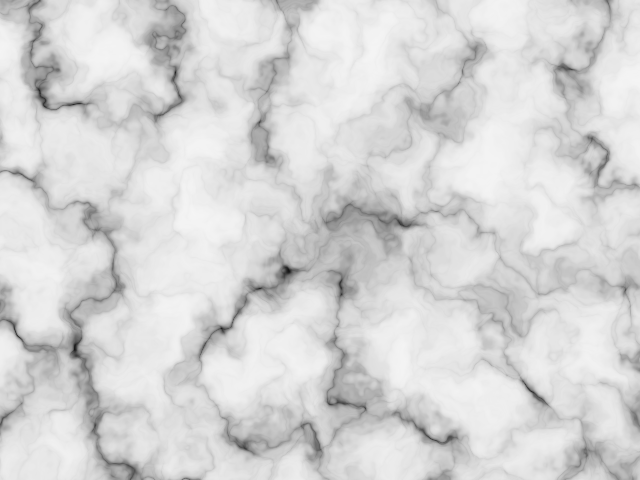
A Shadertoy shader for this texture:

```glsl
const float CELLS_PER_HEIGHT = 3.1;   // lattice cells of the coarsest octave
const int OCTAVES = 6;
const float GAIN = 0.5;
const float NOISE_DEVIATION = 0.216;  // typical size of one noise octave
const float CREASE_SOFTNESS = 0.018;  // doubles with each finer octave
const float VEIN_DEPTH = 1.96;
const float VEIN_FALLOFF = 1.62;
const float DARKEST_GREY = 0.07;
const float CLOUD_GREY = 0.985;
const float WARP_FREQUENCY = 2.7;
const float WARP_AMOUNT = 0.24;
const int WARP_OCTAVES = 4;
const vec2 FIELD_OFFSET = vec2(17.3, 41.7);
const vec2 OCTAVE_SHIFT = vec2(5.37, 9.81);
const vec2 WARP_SHIFT = vec2(31.6, 12.4);
const mat2 OCTAVE_TURN = mat2(0.8, 0.6, -0.6, 0.8);

vec2 hash22(vec2 p) {
    vec3 q = fract(p.xyx * vec3(0.1031, 0.1030, 0.0973));
    q += dot(q, q.yzx + 33.33);
    return fract((q.xx + q.yz) * q.zy);
}

// Dot product of a lattice point's unit gradient with the offset from it
float cornerSlope(vec2 cell, vec2 corner, vec2 local) {
    vec2 gradient = normalize(hash22(cell + corner) - 0.5 + 1e-5);
    return dot(gradient, local - corner);
}

float gradientNoise(vec2 p) {
    vec2 cell = floor(p);
    vec2 local = p - cell;
    vec2 fade = local * local * local * (local * (local * 6.0 - 15.0) + 10.0);
    float low = mix(cornerSlope(cell, vec2(0, 0), local),
                    cornerSlope(cell, vec2(1, 0), local), fade.x);
    float high = mix(cornerSlope(cell, vec2(0, 1), local),
                     cornerSlope(cell, vec2(1, 1), local), fade.x);
    return mix(low, high, fade.y);
}

// Fractal displacement that makes the veins wander
vec2 wander(vec2 p) {
    vec2 total = vec2(0.0);
    float amplitude = WARP_AMOUNT;
    p *= WARP_FREQUENCY;
    for (int i = 0; i < WARP_OCTAVES; i++) {
        total += amplitude * vec2(gradientNoise(p), gradientNoise(p + WARP_SHIFT));
        p = OCTAVE_TURN * p * 2.0 + OCTAVE_SHIFT;
        amplitude *= GAIN;
    }
    return total;
}

// Folded noise; the square root narrows each crease to a thin line
float veinDistance(vec2 p) {
    float total = 0.0;
    float amplitude = 1.0;
    float softness = CREASE_SOFTNESS;
    for (int i = 0; i < OCTAVES; i++) {
        float n = gradientNoise(p) / NOISE_DEVIATION;
        total += amplitude * sqrt(sqrt(n * n + softness * softness));
        p = OCTAVE_TURN * p * 2.0 + OCTAVE_SHIFT;
        amplitude *= GAIN;
        softness *= 2.0;
    }
    return total;
}

void mainImage(out vec4 fragColor, in vec2 fragCoord) {
    vec2 p = fragCoord / iResolution.y * CELLS_PER_HEIGHT + FIELD_OFFSET;
    p += wander(p);

    // Exponential tone curve: dark knots, pale thin veins, broad bright clouds
    float grey = CLOUD_GREY - VEIN_DEPTH * exp(-VEIN_FALLOFF * veinDistance(p));
    fragColor = vec4(vec3(max(grey, DARKEST_GREY)), 1.0);
}
```
